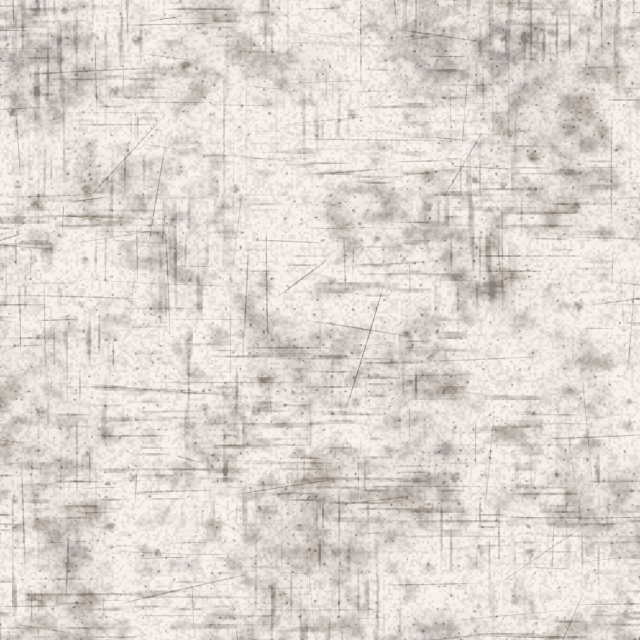
Write a three.js fragment shader that draws this texture.

```glsl
// Worn pale plaster: blotchy stains, fine grit, specks and crossing scratches.
// Every layer adds to one "wear" amount, which darkens a pale ground toward
// a dirt colour that drifts between warm brown and neutral grey.

varying vec2 vUv;

const vec3 PALE = vec3(0.970, 0.950, 0.934);
const vec3 DIRT_BROWN = vec3(0.550, 0.500, 0.445);
const vec3 DIRT_GREY = vec3(0.550, 0.515, 0.505);

const float WASH = 0.10;
const float STAIN = 0.46;
const float GRIT = 0.19;
const float STREAK = 0.55;
const float SPECK = 0.55;
const float SCRATCH = 0.62;
const float EDGE = 0.0012;   // softness of scratch edges
const float MAX_SCRATCHES = 110.0;

float hash(vec2 p) {
  vec3 q = fract(p.xyx * 0.1031);
  q += dot(q, q.yzx + 33.33);
  return fract((q.x + q.y) * q.z);
}

float noise(vec2 p) {
  vec2 i = floor(p);
  vec2 f = fract(p);
  f = f * f * (3.0 - 2.0 * f);
  float low = mix(hash(i), hash(i + vec2(1.0, 0.0)), f.x);
  float high = mix(hash(i + vec2(0.0, 1.0)), hash(i + 1.0), f.x);
  return mix(low, high, f.y);
}

float fbm(vec2 p) {
  float sum = 0.0;
  float weight = 0.533;
  for (int i = 0; i < 4; i++) {
    sum += weight * noise(p);
    p = mat2(1.6, 1.2, -1.2, 1.6) * p + 17.3;
    weight *= 0.5;
  }
  return sum;
}

// Round flecks, one per grid cell, present in a given share of the cells.
float specks(vec2 p, float cells, float share) {
  vec2 q = p * cells;
  vec2 id = floor(q);
  vec2 center = 0.3 + 0.4 * vec2(hash(id + 3.1), hash(id + 57.7));
  float radius = mix(0.06, 0.24, hash(id + 91.3));
  float present = step(hash(id + 23.9), share);
  float d = length(fract(q) - center);
  return present * (1.0 - smoothstep(radius * 0.4, radius + 0.06, d));
}

// Tapered, slightly bent lines scattered around one main direction.
float scratches(vec2 p, float count, float seed, float angle, float spread, float longest) {
  float mark = 0.0;
  for (float i = 0.0; i < MAX_SCRATCHES; i++) {
    if (i >= count) break;
    vec2 id = vec2(i * 1.7 + 0.5, seed);
    vec2 center = vec2(hash(id), hash(id + 41.3)) * 1.1 - 0.05;
    float tilt = hash(id + 83.9) * 2.0 - 1.0;
    float a = angle + spread * tilt * abs(tilt);
    vec2 dir = vec2(cos(a), sin(a));
    float size = hash(id + 127.1);
    float reach = longest * mix(0.2, 1.0, size * size);
    vec2 q = p - center;
    float along = dot(q, dir);
    float bend = 0.25 * (hash(id + 151.7) - 0.5) * along * along;
    float across = abs(dot(q, vec2(-dir.y, dir.x)) + bend);
    float width = mix(0.0003, 0.0012, hash(id + 199.3));
    float line = 1.0 - smoothstep(max(width - EDGE, 0.0), width + EDGE, across);
    float taper = 1.0 - smoothstep(0.45, 1.0, abs(along) / reach);
    mark = max(mark, line * taper * mix(0.35, 1.0, hash(id + 233.9)));
  }
  return mark;
}

void main() {
  vec2 p = vUv;
  float cloud = fbm(p * 9.0 + 4.0);
  float blotch = fbm(p * vec2(36.0, 44.0) + 31.0);
  float grit = noise(p * 250.0 + 7.0);
  float crumble = noise(p * 120.0 + 63.0);

  // Soft discolouration, ragged stains and fine grit
  float wear = WASH * smoothstep(0.42, 0.70, cloud);
  wear += STAIN * smoothstep(0.46, 0.76, 0.4 * cloud + 0.6 * blotch);
  wear += GRIT * smoothstep(0.30, 0.95, grit);

  // Broken fibres along and across
  float level = smoothstep(0.60, 0.98, noise(p * vec2(17.0, 210.0) + 11.0));
  float upright = smoothstep(0.62, 0.98, noise(p * vec2(200.0, 15.0) + 71.0));
  level *= smoothstep(0.25, 0.75, noise(p * vec2(6.0, 14.0) + 19.0));
  upright *= smoothstep(0.35, 0.80, noise(p * vec2(14.0, 5.0) + 43.0));
  wear += STREAK * (level + upright) * mix(0.4, 1.1, crumble);

  // Flecks with ragged outlines, gathered where the stains are
  vec2 ragged = p + 0.004 * (vec2(crumble, noise(p * 130.0 + 97.0)) - 0.5);
  float flecks = max(specks(ragged, 26.0, 0.12), specks(ragged + 0.37, 85.0, 0.45 * cloud));
  wear += SPECK * flecks * mix(0.4, 1.0, grit);

  // Scratches: clean level ones, crumbly upright ones, a few diagonals
  float flat_lines = scratches(p, 110.0, 5.0, 0.0, 0.16, 0.16);
  float tall_lines = scratches(p, 52.0, 311.0, 1.57, 0.14, 0.12);
  float slant_lines = scratches(p, 24.0, 617.0, 0.85, 1.2, 0.13);
  float lines = max(flat_lines * 0.85, max(tall_lines * mix(0.5, 1.2, crumble), slant_lines));
  wear += SCRATCH * lines * mix(0.7, 1.0, grit);

  float warmth = smoothstep(0.35, 0.65, noise(p * 15.0 + 83.0)) * 0.7 + 0.4 * flat_lines;
  vec3 dirt = mix(DIRT_GREY, DIRT_BROWN, clamp(warmth, 0.0, 1.0));
  gl_FragColor = vec4(mix(PALE, dirt, clamp(wear, 0.0, 1.0)), 1.0);
}
```
